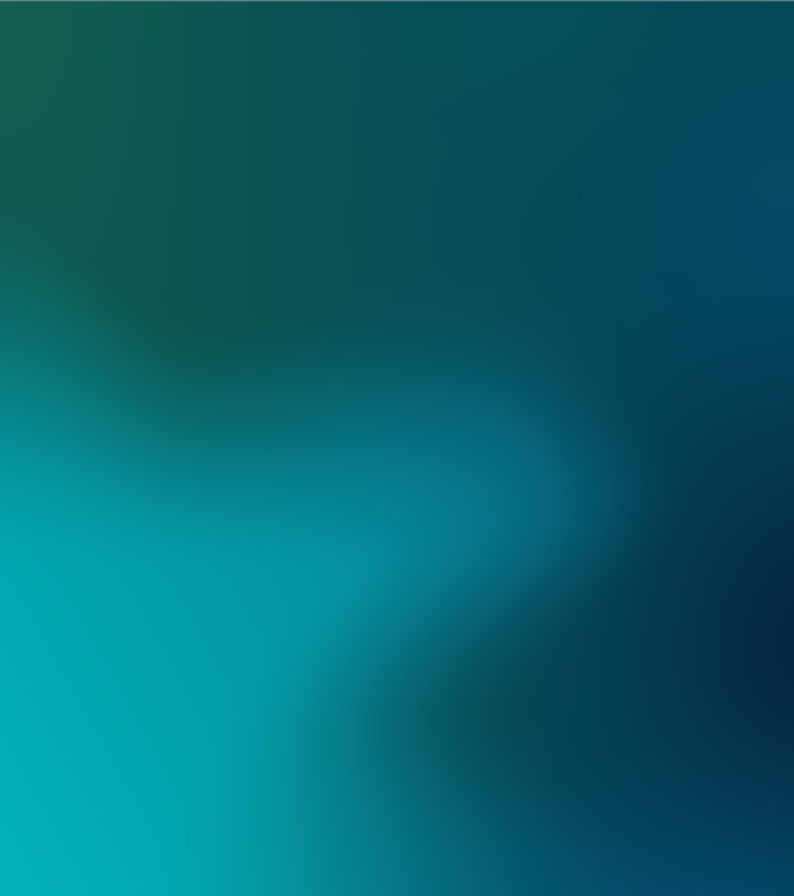
Reproduce this background procedurally as a Shadertoy shader.

```glsl
const vec3 MOSS = vec3(0.05, 0.345, 0.315);
const vec3 LEAF = vec3(0.08, 0.37, 0.30);
const vec3 TEAL = vec3(0.015, 0.275, 0.345);
const vec3 PINE = vec3(0.01, 0.32, 0.34);
const vec3 OCEAN = vec3(0.01, 0.295, 0.40);
const vec3 NAVY = vec3(0.02, 0.155, 0.265);
const vec3 DEEP_BLUE = vec3(0.01, 0.30, 0.43);
const vec3 CYAN = vec3(0.01, 0.70, 0.725);
const vec3 LAGOON = vec3(0.02, 0.52, 0.60);
const vec3 STEEL = vec3(0.03, 0.47, 0.56);

// Falls smoothly from 1 to 0 as x goes from low to high
float fade(float low, float high, float x) {
    return 1.0 - smoothstep(low, high, x);
}

float bell(vec2 p, vec2 center, vec2 radius) {
    vec2 d = (p - center) / radius;
    return exp(-dot(d, d));
}

vec3 addGlow(vec3 color, vec3 tint, vec2 p, vec2 center, vec2 radius, float strength) {
    return mix(color, tint, strength * bell(p, center, radius));
}

// Dark field, green on the left and blue on the right
vec3 backdrop(vec2 p) {
    vec3 color = mix(MOSS, TEAL, smoothstep(0.05, 0.85, p.x));
    color = addGlow(color, LEAF, p, vec2(0.0, 1.0), vec2(0.16, 0.25), 0.8);
    color = addGlow(color, PINE, p, vec2(0.65, 1.05), vec2(0.22, 0.2), 0.8);
    color = addGlow(color, OCEAN, p, vec2(1.0, 0.72), vec2(0.18, 0.18), 0.8);
    color = addGlow(color, NAVY, p, vec2(1.03, 0.27), vec2(0.23, 0.28), 1.0);
    return addGlow(color, DEEP_BLUE, p, vec2(0.88, -0.07), vec2(0.35, 0.16), 0.8);
}

// Coverage of the bright wave: a soft upper rim and a bulging right side
float waveMask(vec2 p) {
    float rim = 0.80 - 0.15 * smoothstep(0.0, 0.25, p.x)
                     + 0.06 * smoothstep(0.25, 0.55, p.x);
    float bulge = bell(vec2(p.y), vec2(0.45), vec2(0.226));
    float foot = fade(0.0, 0.22, p.y);
    float side = 0.45 + 0.23 * bulge + 0.07 * foot;
    float softness = 0.20 + 0.15 * foot;
    return fade(0.35, rim, p.y) * fade(side - softness, side + softness, p.x);
}

void mainImage(out vec4 fragColor, in vec2 fragCoord) {
    vec2 p = fragCoord / iResolution.xy;
    vec3 wave = mix(CYAN, LAGOON, clamp(dot(p, vec2(1.1, 0.7)), 0.0, 1.0));
    vec3 color = mix(backdrop(p), wave, waveMask(p));

    // Blue haze on the crest
    color = addGlow(color, STEEL, p, vec2(0.61, 0.47), vec2(0.13, 0.13), 0.45);

    // Pale hairline along the top
    color = mix(color, vec3(0.55, 0.65, 0.65), 0.6 * smoothstep(0.9975, 0.9995, p.y));
    fragColor = vec4(color, 1.0);
}
```
